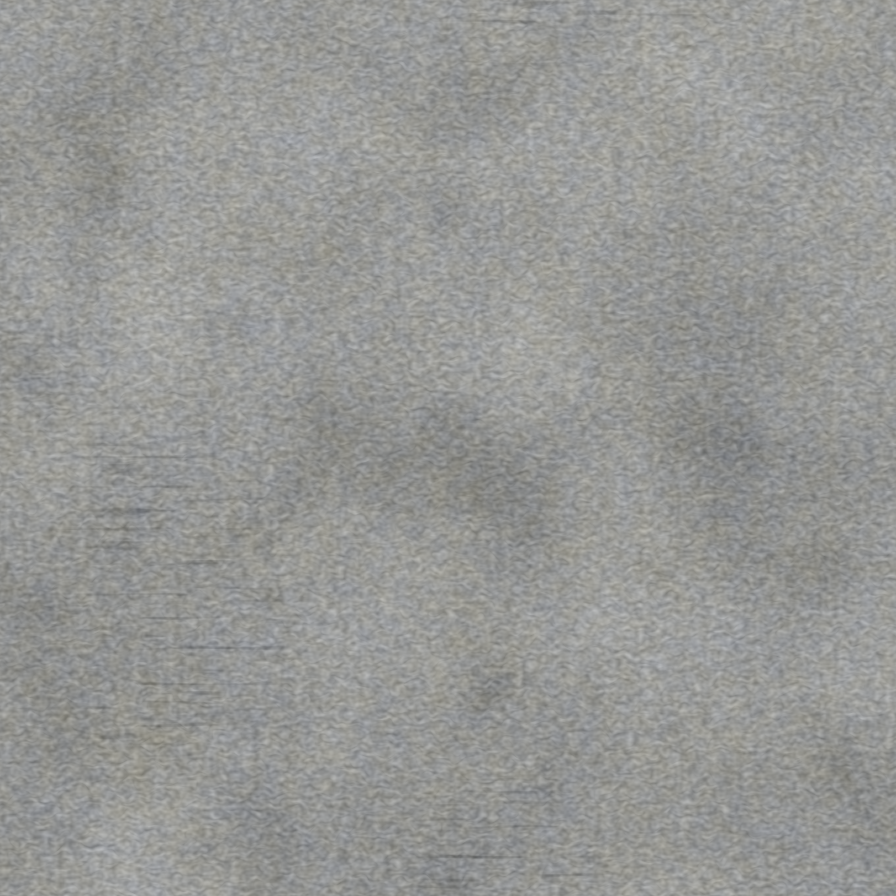
Reproduce this texture procedurally as a three.js fragment shader.

```glsl
// Weathered grey felt-like concrete: cloudy stains under a fine, wavy horizontal grain.
varying vec2 vUv;

const vec3 BASE_GREY = vec3(0.592, 0.595, 0.586);
const vec3 WARM_SHIFT = vec3(0.7, 0.25, -1.1);

// Random unit gradient for a lattice cell
vec2 cellGradient(vec2 cell) {
  vec3 p = fract(vec3(cell.xyx) * vec3(0.1031, 0.1030, 0.0973));
  p += dot(p, p.yzx + 33.33);
  float angle = 6.28319 * fract((p.x + p.y) * p.z);
  return vec2(cos(angle), sin(angle));
}

// Gradient noise, centred on zero
float gradientNoise(vec2 p) {
  vec2 cell = floor(p);
  vec2 f = fract(p);
  vec2 blend = f * f * f * (f * (f * 6.0 - 15.0) + 10.0);
  float a = dot(cellGradient(cell), f);
  float b = dot(cellGradient(cell + vec2(1.0, 0.0)), f - vec2(1.0, 0.0));
  float c = dot(cellGradient(cell + vec2(0.0, 1.0)), f - vec2(0.0, 1.0));
  float d = dot(cellGradient(cell + vec2(1.0, 1.0)), f - vec2(1.0, 1.0));
  return mix(mix(a, b, blend.x), mix(c, d, blend.x), blend.y);
}

// Layered noise; gain sets how strong the finer layers are
float fractalNoise(vec2 p, float gain) {
  float sum = 0.0;
  float amplitude = 1.0;
  for (int i = 0; i < 5; i++) {
    sum += amplitude * gradientNoise(p);
    p = mat2(1.6, 1.2, -1.2, 1.6) * p + 17.3;
    amplitude *= gain;
  }
  return sum;
}

// Soft stains with a few darker blotches
float stains(vec2 uv) {
  float clouds = fractalNoise(uv * 3.2 + 41.0, 0.62);
  float blotches = smoothstep(0.12, 0.6, fractalNoise(uv * 5.0 + 73.0, 0.5));
  return 0.068 * clouds - 0.045 * (blotches - 0.12);
}

// Short wavy fibres, with thin dark curls between them
float fibres(vec2 uv) {
  vec2 bend = vec2(gradientNoise(uv * 62.0 + 5.0), gradientNoise(uv * 74.0 + 29.0));
  vec2 p = uv + 0.006 * bend;
  float strands = gradientNoise(p * vec2(82.0, 185.0) + 11.0);
  float curls = abs(gradientNoise(p * vec2(70.0, 125.0) + 57.0));
  float grit = gradientNoise(uv * vec2(170.0, 225.0) + 91.0);
  return 0.105 * strands + 0.12 * (min(curls, 0.3) - 0.17) + 0.085 * grit;
}

// Faint long scratches, gathered in patches
float scratches(vec2 uv) {
  float patches = smoothstep(0.05, 0.45, gradientNoise(uv * 2.6 + 8.0));
  float lines = gradientNoise(uv * vec2(11.0, 150.0) + 23.0);
  return -0.09 * patches * smoothstep(0.15, 0.5, lines);
}

// Slight drift between warm and cool grey
float warmth(vec2 uv) {
  return 0.016 * gradientNoise(uv * 9.0 + 3.0) + 0.026 * gradientNoise(uv * 48.0 + 67.0);
}

void main() {
  float tone = stains(vUv) + fibres(vUv) + scratches(vUv);
  tone += 0.018 * (vUv.y - 0.5);
  vec3 colour = BASE_GREY + tone + WARM_SHIFT * warmth(vUv);
  gl_FragColor = vec4(clamp(colour, 0.0, 1.0), 1.0);
}
```
